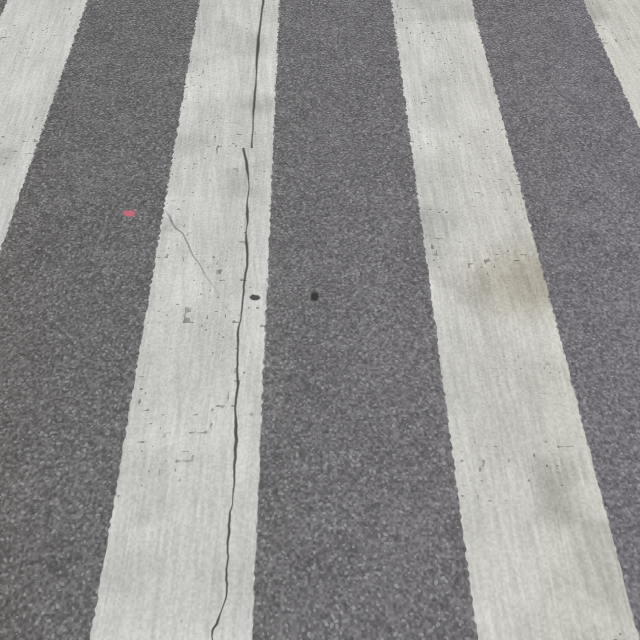
This texture is drawn by a WebGL 2 fragment shader. Its source:

```glsl
#version 300 es
precision highp float;
// A worn zebra crossing receding up the canvas: pale painted bars on asphalt.
// Screen points are projected to road coordinates, where fract() repeats the
// bars, a cell search scatters the stones, and noise adds cracks, streaks and wear.

#define HORIZON 0.979        // height of the vanishing point above the top edge
#define VANISH_X 0.479       // its horizontal position
#define PERIOD 0.306         // bar spacing at unit depth
#define BAR_SHIFT 0.558      // phase of the bars
#define BAR_WIDTH 0.417      // painted share of each period
#define STONE_DENSITY 72.0   // stone cells per period
#define STREAKS 0.05         // strength of brushed marks in the paint
#define CRACK_WIDTH 0.0016   // half width of the long crack
#define PAINT vec3(0.782, 0.782, 0.768)
#define TAR vec3(0.425, 0.42, 0.425)
#define STONE vec3(0.69, 0.69, 0.695)
#define CRACK vec3(0.27, 0.265, 0.26)

uniform vec2 u_resolution;
out vec4 fragColor;

float hash(vec2 p) {
  vec3 q = fract(vec3(p.xyx) * 0.1031);
  q += dot(q, q.yzx + 33.33);
  return fract((q.x + q.y) * q.z);
}

float noise(vec2 p) {
  vec2 i = floor(p), f = fract(p);
  f = f * f * (3.0 - 2.0 * f);
  return mix(mix(hash(i), hash(i + vec2(1, 0)), f.x),
             mix(hash(i + vec2(0, 1)), hash(i + vec2(1, 1)), f.x), f.y);
}

float fbm(vec2 p) {
  float sum = 0.0, amp = 0.5;
  for (int i = 0; i < 4; i++) {
    sum += amp * noise(p);
    p = p * 2.03 + 17.1;
    amp *= 0.5;
  }
  return sum;
}

// Scattered stones: x is pale coverage, y is dark pit coverage
vec2 stones(vec2 p, float soft) {
  vec2 cell = floor(p), cover = vec2(0);
  for (int j = -1; j <= 1; j++)
    for (int i = -1; i <= 1; i++) {
      vec2 id = cell + vec2(i, j);
      vec2 d = p - id - vec2(hash(id), hash(id + 71.7));
      float angle = 6.283 * hash(id + 13.3);
      vec2 axis = vec2(cos(angle), sin(angle));
      d = vec2(dot(d, axis), 1.5 * dot(d, vec2(-axis.y, axis.x)));
      float kind = hash(id + 37.9), radius = mix(0.2, 0.52, hash(id + 53.1));
      float mask = 1.0 - smoothstep(radius - soft, radius + soft, length(d));
      if (kind > 0.45) cover.x = max(cover.x, mask * (kind - 0.35) * 1.35);
      else if (kind < 0.28) cover.y = max(cover.y, mask * (0.4 + kind));
    }
  return cover;
}

// Soft elliptical spot with a ragged rim
float spot(vec2 p, vec2 center, vec2 size, float soft) {
  float r = length((p - center) / size) + 0.6 * (noise(p * 190.0) - 0.5);
  return 1.0 - smoothstep(1.0 - soft, 1.0 + soft, r);
}

vec3 asphalt(vec2 uv, vec2 road, float depth) {
  vec2 p = road * STONE_DENSITY;
  vec2 cover = stones(p + 300.0, mix(0.28, 0.14, depth - HORIZON));
  vec3 color = TAR + 0.06 * (fbm(road * 9.0 + 40.0) - 0.47);
  color += 0.15 * (noise(p * 1.9 + 90.0) - 0.5);
  color += mix(vec3(-0.012, -0.012, -0.02), vec3(0.035, 0.032, 0.045), uv.x);
  color = mix(color, STONE, 0.62 * cover.x);
  color = mix(color, vec3(0.25), 0.5 * cover.y);
  color = mix(color, vec3(0.18), 0.8 * spot(uv, vec2(0.492, 0.537), vec2(0.007), 0.4));
  return mix(color, vec3(0.76, 0.43, 0.48), spot(uv, vec2(0.202, 0.667), vec2(0.009, 0.005), 0.3));
}

vec3 paint(vec2 uv, vec2 road) {
  vec3 color = PAINT + 0.12 * (fbm(road * vec2(7.0, 5.0) + 20.0) - 0.47);
  // Brushed streaks in two slants, plus fine grain and sparse pits
  float slant = road.x + 0.12 * road.y;
  float brush = noise(vec2(slant * 95.0, road.y * 4.0) + 60.0)
              + noise(vec2((road.x - 0.04 * road.y) * 170.0, road.y * 6.0) + 130.0);
  color += STREAKS * (brush - 1.0);
  color += 0.07 * (noise(road * 150.0 + 500.0) - 0.5);
  float pit = smoothstep(0.86, 0.96, noise(road * 64.0 + 210.0));
  color -= 0.2 * pit * smoothstep(0.4, 0.65, noise(road * 6.0 + 80.0));
  // Grime and a brownish stain
  color -= 0.07 * smoothstep(0.5, 0.75, fbm(road * 4.0 + 7.0));
  color -= vec3(0.09, 0.105, 0.13) * spot(uv, vec2(0.825, 0.56), vec2(0.085, 0.045), 0.9);
  return color - vec3(0.0, 0.004, 0.018) * smoothstep(0.55, 0.9, uv.x);
}

void main() {
  vec2 uv = gl_FragCoord.xy / u_resolution;
  float pixel = 1.0 / u_resolution.y, down = 1.0 - uv.y;
  float depth = down + HORIZON, scale = depth * PERIOD;
  vec2 road = vec2((uv.x - VANISH_X) / scale, 6.0 / depth);

  // Repeated bars with slightly chipped edges
  float across = abs(fract(road.x + BAR_SHIFT) - 0.5 * BAR_WIDTH);
  across = min(across, 1.0 - across) - 0.5 * BAR_WIDTH;
  float edge = across * scale + 0.004 * (noise(road * 75.0 + 30.0) - 0.5);
  float bar = 1.0 - smoothstep(-pixel, pixel, edge);
  vec3 color = mix(asphalt(uv, road, depth), paint(uv, road), bar);

  // Long crack, with a sideways step where two runs meet
  float run = down - 0.232;
  float path = run < 0.0 ? -0.232 : -0.222 - 0.045 * exp(-run / 0.06);
  path -= 0.016 * smoothstep(0.93, 1.0, down);
  path += 0.034 * (fbm(vec2(down * 17.0, 3.0)) - 0.47);
  float width = CRACK_WIDTH * (0.35 + 1.2 * noise(vec2(down * 42.0, 9.0)));
  float crack = 1.0 - smoothstep(width - pixel, width + pixel, abs(road.x - path) * scale);
  color = mix(color, CRACK, 0.85 * crack);

  // Faint diagonal hairline and a small chip in the same bar
  float hair = abs(uv.x - 0.26 - 0.62 * (down - 0.33) - 0.008 * (noise(uv * 60.0) - 0.5));
  float span = smoothstep(0.325, 0.34, down) * (1.0 - smoothstep(0.38, 0.49, down));
  color -= 0.2 * span * (1.0 - smoothstep(0.0, 0.0015 + pixel, hair));
  color = mix(color, vec3(0.32), spot(uv, vec2(0.4, 0.535), vec2(0.0085, 0.0048), 0.25));
  fragColor = vec4(clamp(color, 0.0, 1.0), 1.0);
}
```
